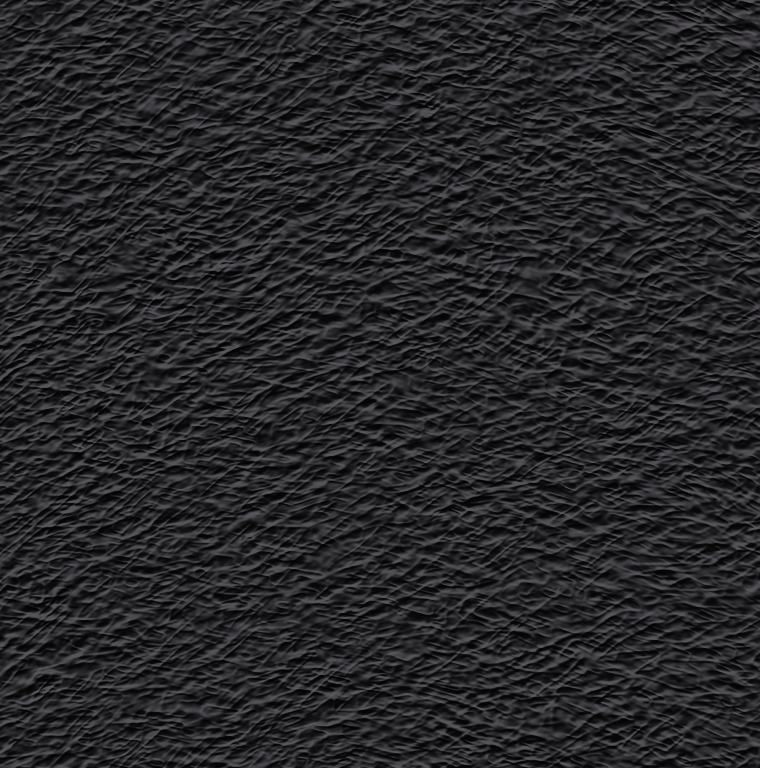
Give the GLSL for this texture, as a WebGL 2 fragment shader.

```glsl
#version 300 es
precision highp float;
// Black leather: fine crossing creases in low relief, lit from above.

#define FAMILIES 6        // crease directions laid over each other
#define ANGLE_MIN -0.36   // radians
#define ANGLE_MAX 0.82
#define FREQ_MIN 60.0     // noise cells across the creases, per canvas height
#define FREQ_MAX 135.0
#define STRETCH 3.8       // mean crease length against width
#define RIDGE_WIDTH 0.34
#define LIGHT_STEP 0.0026 // offset of the relief sample
#define RELIEF 1.6
#define CREST 0.5         // extra light on parts raised above their surroundings
#define CONTRAST 1.45
#define TINT vec3(1.0, 0.975, 1.03)

uniform vec2 u_resolution;
out vec4 fragColor;

float hash(vec2 cell) {
  uvec2 k = uvec2(ivec2(cell)) * uvec2(1597u, 3571u);
  uint h = (k.x ^ (k.y << 7)) * 747796u + k.y + 28913u;
  h = (h ^ (h >> 15)) * 739391u;
  h = (h ^ (h >> 13)) * 277803u;
  h ^= h >> 16;
  return float(h & 65535u) / 65535.0;
}

float noise(vec2 p) {
  vec2 cell = floor(p);
  vec2 f = p - cell;
  f = f * f * (3.0 - 2.0 * f);
  float low = mix(hash(cell), hash(cell + vec2(1, 0)), f.x);
  float high = mix(hash(cell + vec2(0, 1)), hash(cell + vec2(1, 1)), f.x);
  return mix(low, high, f.y);
}

// Bend the skin so that creases curve and rise more steeply on the left.
vec2 warp(vec2 p) {
  vec2 broad = vec2(noise(p * 4.0 + 11.0), noise(p * 4.0 + 47.0)) - 0.5;
  vec2 small = vec2(noise(p * 24.0 + 83.0), noise(p * 24.0 + 129.0)) - 0.5;
  p.y += 0.14 * (p.x - 0.5) * (p.x - 0.5);
  return p + 0.025 * broad + 0.004 * small;
}

// Sum of thin ridges that follow the mid level of stretched noise:
// the coarse families are long, the fine ones short.
float creaseHeight(vec2 p) {
  float height = 0.0;
  for (int i = 0; i < FAMILIES; i++) {
    float k = float(i);
    float fineness = k / float(FAMILIES - 1);
    float angle = mix(ANGLE_MIN, ANGLE_MAX, fract(k * 0.618));
    float freq = mix(FREQ_MIN, FREQ_MAX, fineness);
    float stretch = STRETCH * mix(1.5, 0.6, fineness);
    vec2 along = vec2(cos(angle), sin(angle));
    vec2 q = vec2(dot(p, along) / stretch, dot(p, vec2(-along.y, along.x)));
    float level = (2.0 * noise(q * freq + 37.3 * (k + 1.0)) - 1.0) / RIDGE_WIDTH;
    float strength = 0.6 + 0.5 * noise(p * 14.0 + 21.7 * k);
    height += strength * exp(-level * level);
  }
  return height;
}

void main() {
  vec2 p = gl_FragCoord.xy / u_resolution.y;
  vec2 skin = warp(p);
  vec2 toLight = vec2(-0.25, 0.97);

  // Relief: faces turned upward are light, undersides fall into shadow.
  float height = creaseHeight(skin);
  float above = creaseHeight(skin + LIGHT_STEP * toLight);
  vec2 reach = 4.0 * LIGHT_STEP * toLight;
  float around = 0.5 * (creaseHeight(skin + reach) + creaseHeight(skin - reach));
  float light = RELIEF * (height - above) + CREST * (height - around);

  // Fine pores and slow changes of depth over the hide.
  light += 1.0 * (noise(skin * vec2(140.0, 210.0)) - 0.5);
  light *= mix(0.9, 1.1, noise(p * 3.0 + 5.0));

  // Even spread of tones from near black to grey, with a few bright crests.
  float tone = 1.0 / (1.0 + exp(-CONTRAST * light));
  float grey = 0.014 + 0.265 * tone + 0.07 * pow(tone, 8.0);
  fragColor = vec4(grey * TINT + vec3(0.0, 0.0, 0.003), 1.0);
}
```
